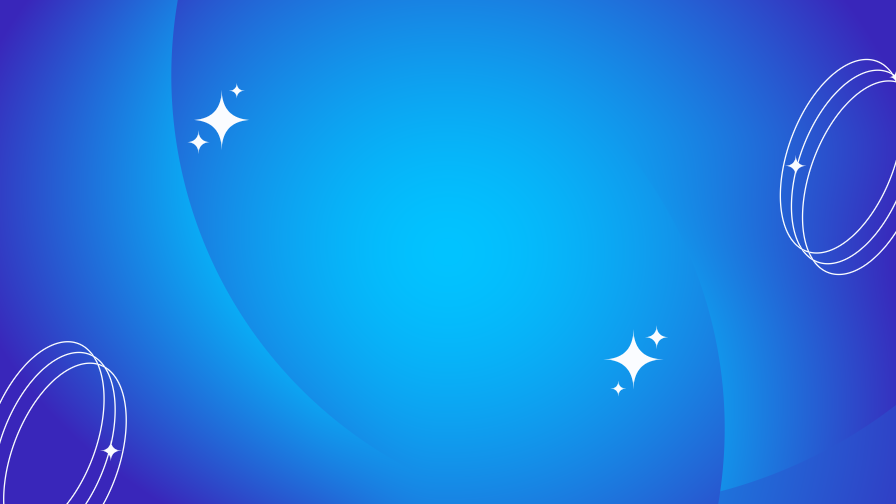
Give the GLSL for this background, as a Shadertoy shader.

```glsl
// Blue backdrop: a radial cyan glow overlapped by two large curved panels,
// with slim tilted rings and concave four-point sparkles in white.
// Every region yields a "depth" that one linear ramp turns into colour.

const vec3 CYAN = vec3(0.005, 0.765, 1.0);
const vec3 INDIGO = vec3(0.225, 0.15, 0.73);
const vec3 WHITE = vec3(0.98, 0.99, 1.0);

const vec2 PANEL_CENTER = vec2(0.331, 0.350);
const float PANEL_RADIUS = 0.880;

float coverage(float dist, float px) {
    return clamp(0.5 - dist / px, 0.0, 1.0);
}

float circleDist(vec2 p, vec2 center, float radius) {
    return length(p - center) - radius;
}

// Approximate distance to an ellipse outline
float ellipseDist(vec2 p, vec2 radii) {
    float k = length(p / radii);
    return k * (k - 1.0) / max(length(p / (radii * radii)), 1e-4);
}

// Concave star: sqrt|x| + sqrt|y| = sqrt(arm), scaled by its gradient
float sparkle(vec2 p, float arm, float px) {
    vec2 root = sqrt(max(abs(p), 0.3 * px));
    float field = root.x + root.y - sqrt(arm);
    return coverage(field / length(0.5 / root), px);
}

// One large sparkle with two small companions
float sparkleCluster(vec2 p, float px) {
    float mask = sparkle(p, 0.062, px);
    mask = max(mask, sparkle(p - vec2(0.030, 0.058), 0.017, px));
    return max(mask, sparkle(p + vec2(0.046, 0.044), 0.025, px));
}

// Three equal ellipses shifted along a diagonal
float ringGroup(vec2 p, float tilt, float px) {
    float c = cos(tilt), s = sin(tilt), mask = 0.0;
    for (int i = 0; i < 3; i++) {
        vec2 q = p - float(i) * vec2(0.022, -0.0213);
        q = vec2(c * q.x - s * q.y, s * q.x + c * q.y);
        float line = abs(ellipseDist(q, vec2(0.106, 0.201))) - 0.0013;
        mask = max(mask, coverage(line, px));
    }
    return mask;
}

// Depth outside a panel: grows with distance from its rim and from a height
float rimDepth(float rim, float base, float dy, float bend) {
    return base + 1.84 * max(rim, 0.0) + bend * dy * dy;
}

float backdropDepth(vec2 p, float px) {
    float leftRim = circleDist(p, PANEL_CENTER, PANEL_RADIUS);
    float rightRim = circleDist(p, -PANEL_CENTER, PANEL_RADIUS);
    float leftFade = 1.0 - smoothstep(-0.28, -0.02, p.x);
    float rightFade = (1.0 - smoothstep(-0.15, 0.25, p.y)) * step(0.0, p.x);

    // Central glow, slightly shaded inside the left rim
    float depth = pow(length(p * vec2(1.0, 1.1)) / 0.961, 1.6);
    depth += 0.08 * leftFade * exp(min(leftRim, 0.0) * 7.0);

    // Side regions
    float left = rimDepth(leftRim, 0.15, p.y + 0.055, 1.0);
    float right = rimDepth(rightRim, 0.30, p.y + 0.218, 0.5);

    // Flatter tone beyond the lower right arc
    float corner = circleDist(p, vec2(0.292, 0.470), 0.977);
    right = mix(right, 0.7, 0.5 * coverage(-corner, px));

    depth = mix(depth, left, leftFade * coverage(-leftRim, px));
    depth = mix(depth, right, rightFade * coverage(-rightRim, px));
    return clamp(depth, 0.0, 1.0);
}

void mainImage(out vec4 fragColor, in vec2 fragCoord) {
    vec2 p = (fragCoord - 0.5 * iResolution.xy) / iResolution.y;
    float px = 1.0 / iResolution.y;

    vec3 color = mix(CYAN, INDIGO, backdropDepth(p, px));

    // Rings at both sides, each with its own sparkles
    float ink = ringGroup(p - vec2(0.781, 0.190), 0.356, px);
    ink = max(ink, ringGroup(p - vec2(-0.804, -0.370), 0.356, px));
    ink = max(ink, sparkle(p - vec2(0.690, 0.171), 0.023, px));
    ink = max(ink, sparkle(p - vec2(0.889, 0.347), 0.016, px));
    ink = max(ink, sparkle(p - vec2(-0.669, -0.394), 0.023, px));

    // Two clusters, the second turned half round
    ink = max(ink, sparkleCluster(p - vec2(-0.449, 0.262), px));
    ink = max(ink, sparkleCluster(vec2(0.368, -0.213) - p, px));

    fragColor = vec4(mix(color, WHITE, ink), 1.0);
}
```
